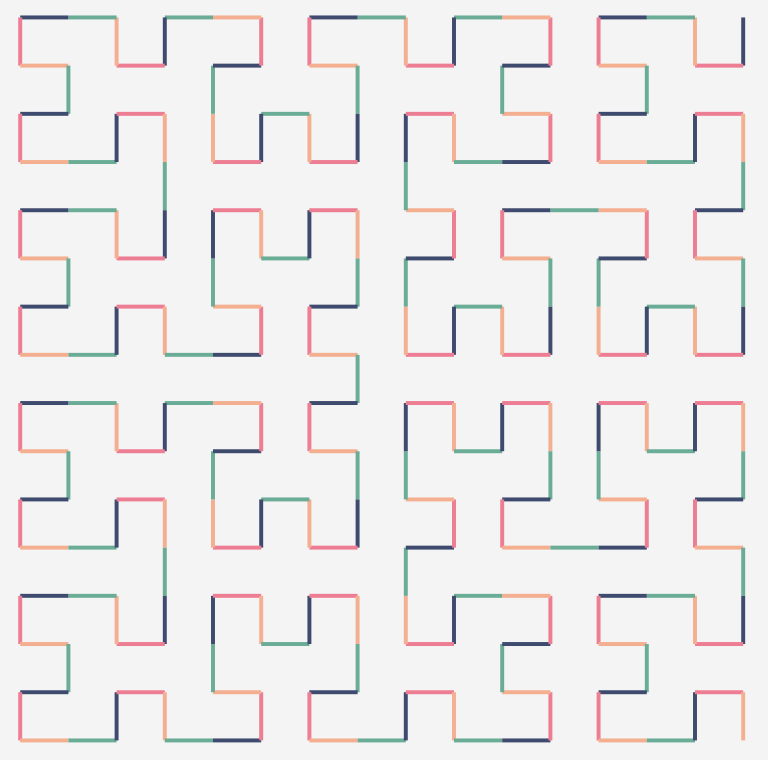
Write a WebGL 1 fragment shader that draws this pattern.

```glsl
precision highp float;

uniform vec2 u_resolution;

const float GRID = 16.0;         // nodes per side
const float SPACING = 0.06276;   // node distance, in canvas widths
const vec2 MARGIN = vec2(0.0227, 0.0323); // top and right, in canvas widths
const float HALF_LINE = 0.041;   // half line width, in node distances

const vec3 PAPER = vec3(0.955);
const vec3 NAVY = vec3(0.245, 0.29, 0.43);
const vec3 PINK = vec3(0.93, 0.49, 0.575);
const vec3 PEACH = vec3(0.955, 0.685, 0.57);
const vec3 GREEN = vec3(0.415, 0.675, 0.585);

// Position of a grid node along the Hilbert curve
float hilbertIndex(vec2 node) {
  float index = 0.0;
  float size = GRID * 0.5;
  for (int level = 0; level < 4; level++) {
    vec2 quad = step(vec2(size - 0.5), node);
    node -= quad * size;
    index += size * size * (3.0 * quad.x + quad.y - 2.0 * quad.x * quad.y);
    if (quad.y < 0.5) {
      if (quad.x > 0.5) node = size - 1.0 - node;
      node = node.yx;
    }
    size *= 0.5;
  }
  return index;
}

// Colours cycle through four steps along the curve
vec3 segmentColor(float index) {
  float k = mod(index + 0.5, 4.0);
  if (k < 1.0) return NAVY;
  if (k < 2.0) return PINK;
  if (k < 3.0) return PEACH;
  return GREEN;
}

// Coverage of a flat-ended stroke leaving the origin along dir
float strokeCoverage(vec2 p, vec2 dir, float halfWidth, float pixel) {
  float along = dot(p, dir);
  float across = abs(dot(p, vec2(-dir.y, dir.x)));
  float side = clamp((halfWidth - across) / pixel + 0.5, 0.0, 1.0);
  return side * clamp(along / pixel + 0.5, 0.0, 1.0);
}

void main() {
  // Grid axes: x runs down from the top, y runs left from the right edge
  vec2 fromCorner = (u_resolution - gl_FragCoord.xy).yx / u_resolution.x;
  vec2 p = (fromCorner - MARGIN) / SPACING;
  float pixel = 1.0 / (u_resolution.x * SPACING);

  vec2 node = clamp(floor(p + 0.5), 0.0, GRID - 1.0);
  float index = hilbertIndex(node);

  // Find the segments entering and leaving the nearest node
  float entering = 0.0;
  float leaving = 0.0;
  vec2 dir = vec2(1.0, 0.0);
  for (int i = 0; i < 4; i++) {
    vec2 neighbor = node + dir;
    if (neighbor == clamp(neighbor, 0.0, GRID - 1.0)) {
      float stepAlong = hilbertIndex(neighbor) - index;
      float cover = strokeCoverage(p - node, dir, HALF_LINE, pixel);
      if (abs(stepAlong + 1.0) < 0.5) entering = cover;
      if (abs(stepAlong - 1.0) < 0.5) leaving = cover;
    }
    dir = vec2(-dir.y, dir.x);
  }

  vec3 color = mix(PAPER, segmentColor(index - 1.0), entering);
  color = mix(color, segmentColor(index), leaving);
  gl_FragColor = vec4(color, 1.0);
}
```
